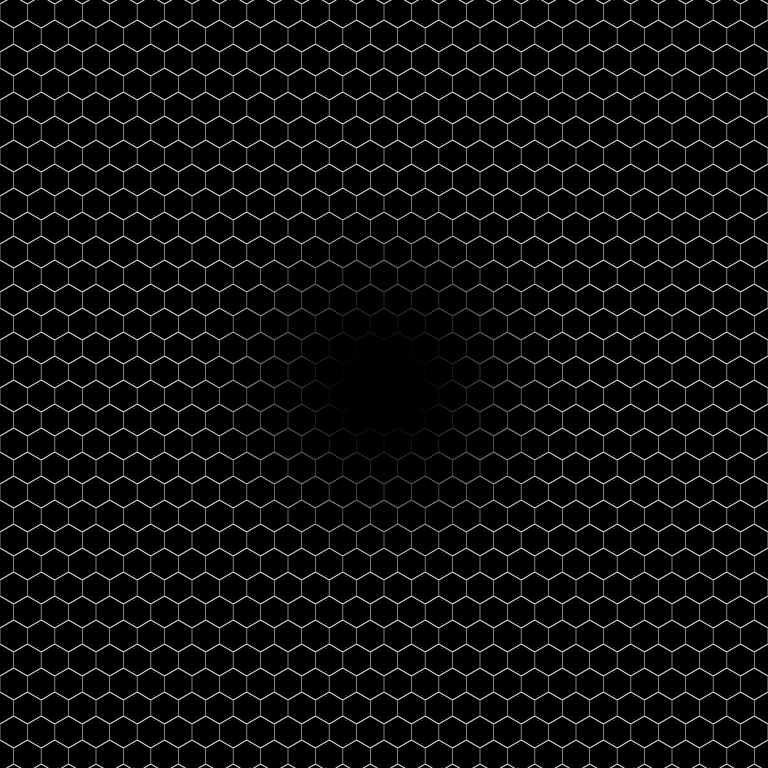
This pattern is drawn by a WebGL 1 fragment shader. Its source:

```glsl
precision highp float;
// Thin grey honeycomb lines on black, fading out around a dark centre.

uniform vec2 u_resolution;

const vec2 REPEATS = vec2(28.0, 16.0);   // each repeat holds two staggered cells
const float SLANT_WIDTH = 0.00122;
const float UPRIGHT_WIDTH = 0.00068;
const vec3 BACKGROUND = vec3(0.0);
const vec3 LINE_COLOR = vec3(1.0);

// Offset from the nearest point of a unit lattice shifted by origin.
vec2 latticeOffset(vec2 p, vec2 origin) {
  vec2 d = p - origin;
  return d - floor(d + 0.5);
}

// Hexagon gauges: x for slanted sides, y for upright sides; both 1 on the rim.
vec2 hexGauge(vec2 p) {
  p = abs(p);
  return vec2(p.x + 3.0 * p.y, 2.0 * p.x);
}

// Gauges of the staggered cell that contains p.
vec2 honeycomb(vec2 p) {
  vec2 a = hexGauge(latticeOffset(p, vec2(0.0, 0.25)));
  vec2 b = hexGauge(latticeOffset(p, vec2(0.5, 0.75)));
  return max(a.x, a.y) < max(b.x, b.y) ? a : b;
}

// Share of a pixel covered by a line, exact even for lines thinner than a pixel.
float lineCoverage(float dist, float width, float pixel) {
  float hi = min(dist + 0.5 * pixel, 0.5 * width);
  float lo = max(dist - 0.5 * pixel, -0.5 * width);
  return max(hi - lo, 0.0) / pixel;
}

// Brightness rising from a dark centre to full strength well inside the edges.
float centreFade(vec2 uv) {
  return smoothstep(0.02, 0.28, length(uv - 0.5));
}

void main() {
  vec2 uv = gl_FragCoord.xy / u_resolution;
  float pixel = 1.0 / min(u_resolution.x, u_resolution.y);

  // Turn the gauges into distances in canvas units.
  vec2 gauge = honeycomb(uv * REPEATS);
  vec2 slope = vec2(length(vec2(1.0, 3.0) * REPEATS), 2.0 * REPEATS.x);
  vec2 dist = abs(1.0 - gauge) / slope;

  float slanted = lineCoverage(dist.x, SLANT_WIDTH, pixel);
  float upright = lineCoverage(dist.y, UPRIGHT_WIDTH, pixel);
  float ink = max(slanted, upright) * centreFade(uv);

  gl_FragColor = vec4(mix(BACKGROUND, LINE_COLOR, ink), 1.0);
}
```
